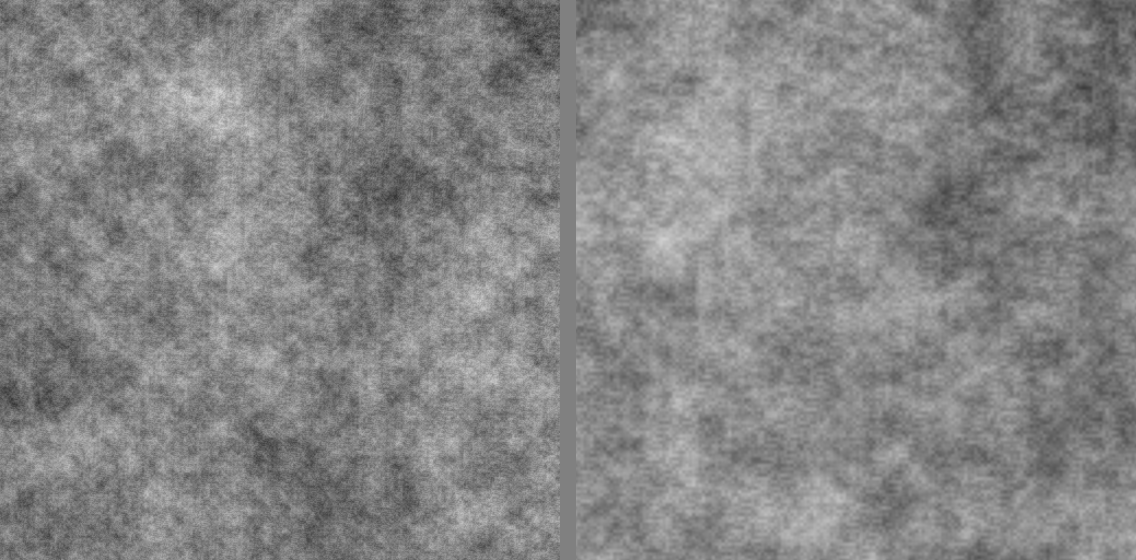
Left: the whole. Right: its middle third, enlarged.
Reproduce this texture procedurally as a Shadertoy shader.

```glsl
// Grey cloudy grain: a fractal sum of value noise, from broad soft
// clouds down to fine speckle. Each octave doubles the frequency and
// barely fades, so fine grain nearly equals the clouds in strength.

float hash(vec2 cell) {
    return fract(sin(dot(cell, vec2(127.1, 311.7))) * 43758.5453);
}

// Smoothly interpolated lattice noise, centred on zero
float valueNoise(vec2 p) {
    vec2 cell = floor(p);
    vec2 f = fract(p);
    vec2 blend = f * f * (3.0 - 2.0 * f);
    float bottom = mix(hash(cell), hash(cell + vec2(1.0, 0.0)), blend.x);
    float top = mix(hash(cell + vec2(0.0, 1.0)), hash(cell + vec2(1.0, 1.0)), blend.x);
    return mix(bottom, top, blend.y) - 0.5;
}

// Eight octaves, from 4 to 512 cells across the canvas
float cloudGrain(vec2 uv) {
    float sum = 0.0;
    float amplitude = 0.153;
    float frequency = 4.0;
    for (int octave = 0; octave < 8; octave++) {
        // Shift each octave so that its lattice has its own values
        vec2 shift = vec2(17.0, 29.0) * float(octave) + 0.5;
        sum += amplitude * valueNoise(uv * frequency + shift);
        frequency *= 2.0;
        amplitude *= 0.95;
    }
    return sum;
}

void mainImage(out vec4 fragColor, in vec2 fragCoord) {
    vec2 uv = fragCoord / iResolution.y;
    float grey = 0.513 + cloudGrain(uv);
    fragColor = vec4(vec3(clamp(grey, 0.0, 1.0)), 1.0);
}
```
